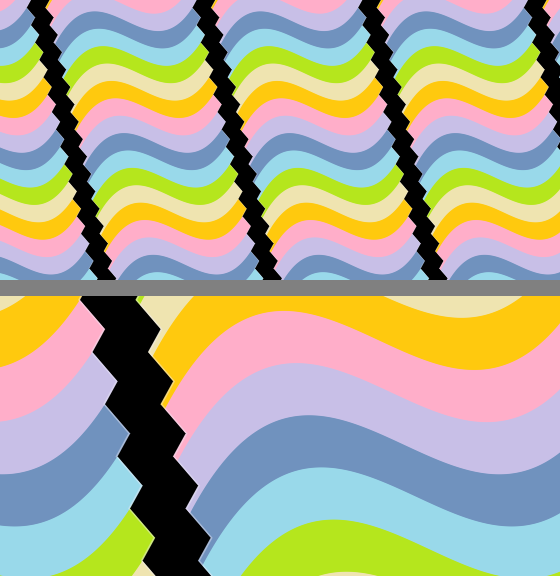
Top, the full canvas; bottom, a detail of the centre.
Give the GLSL for this pattern, as a Shadertoy shader.

```glsl
// Slanted columns of seven-colour wavy ribbons, parted by black zigzag bands.
// Each ribbon edge is one cubic S-curve, stepped along the slant; Newton's
// method finds which ribbon covers a point. Lengths are in canvas heights.

const float COLUMN_PERIOD = 0.5917;
const float RIBBON_STEP   = 0.0621;              // vertical ribbon spacing
const float SLANT         = 0.24;                // sideways drift per unit down
const vec2  CREST         = vec2(0.4427, 0.4753); // top of a first-colour ribbon
const float TROUGH_OFFSET = 0.2266;              // crest to trough, across
const float TROUGH_DEPTH  = 0.0703;              // crest to trough, down

const vec2  BAND_CORNER   = vec2(0.200, 0.4622); // leftmost corner of a tooth
const float BAND_WIDTH    = 0.066;
const float TOOTH_DEPTH   = 0.0216;
const float TOOTH_PEAK    = 0.56;                // peak position within a tooth
const float EDGE_COSINE   = 0.78;                // horizontal to normal distance
const float RIM_WIDTH     = 0.0018;
const float RIM_STRENGTH  = 0.45;

const vec3 BAND_COLOR = vec3(0.0);
const vec3 RIM_COLOR  = vec3(0.93, 0.92, 0.97);
const int  COLOR_COUNT = 7;
const vec3 RIBBON_COLORS[COLOR_COUNT] = vec3[COLOR_COUNT](
    vec3(0.439, 0.573, 0.745),  // slate blue
    vec3(0.600, 0.851, 0.918),  // sky
    vec3(0.710, 0.902, 0.114),  // lime
    vec3(0.937, 0.894, 0.690),  // cream
    vec3(1.000, 0.788, 0.055),  // gold
    vec3(1.000, 0.682, 0.788),  // pink
    vec3(0.784, 0.749, 0.906)   // lavender
);

vec3 ribbonColor(float index) {
    return RIBBON_COLORS[int(mod(index + 0.5, float(COLOR_COUNT)))];
}

// Drop below the crest (x) and its slope (y).
vec2 waveCurve(float x) {
    float r = x / TROUGH_OFFSET;
    return TROUGH_DEPTH * vec2(r * r * (3.0 - 2.0 * r),
                               6.0 * r * (1.0 - r) / TROUGH_OFFSET);
}

// Continuous ribbon index (x) and its gradient length (y), for p from the crest.
vec2 ribbonCoordinate(vec2 p) {
    float index = p.y / RIBBON_STEP;
    float drift = SLANT * RIBBON_STEP;
    vec2 wave;
    float rate;
    for (int i = 0; i < 5; i++) {
        wave = waveCurve(p.x - index * drift);
        rate = RIBBON_STEP - drift * wave.y;
        index -= (index * RIBBON_STEP + wave.x - p.y) / rate;
    }
    return vec2(index, length(vec2(1.0, wave.y)) / rate);
}

// Horizontal distance from the slanted zigzag line of the first band.
float bandOffset(vec2 p) {
    vec2 q = p - BAND_CORNER;
    float phase = fract(q.y / RIBBON_STEP);
    float tooth = min(phase / TOOTH_PEAK, (1.0 - phase) / (1.0 - TOOTH_PEAK));
    return q.x - SLANT * q.y - TOOTH_DEPTH * tooth;
}

void mainImage(out vec4 fragColor, in vec2 fragCoord) {
    float pixel = 1.0 / iResolution.y;
    vec2 p = vec2(fragCoord.x, iResolution.y - fragCoord.y) * pixel;

    // Columns, split along the middle of each band
    float across = bandOffset(p) - 0.5 * BAND_WIDTH;
    float column = floor(across / COLUMN_PERIOD);
    float fromCenter = abs(across - COLUMN_PERIOD * round(across / COLUMN_PERIOD));
    float bandDistance = (fromCenter - 0.5 * BAND_WIDTH) * EDGE_COSINE;

    // Ribbons, blended across the nearest edge
    vec2 ribbon = ribbonCoordinate(p - vec2(column * COLUMN_PERIOD, 0.0) - CREST);
    float edge = round(ribbon.x);
    float blur = 0.6 * pixel * ribbon.y;
    vec3 color = mix(ribbonColor(edge - 1.0), ribbonColor(edge),
                     smoothstep(-blur, blur, ribbon.x - edge));

    // Pale rim, then the black band
    float soft = 0.6 * pixel;
    float rim = 1.0 - smoothstep(-soft, soft, bandDistance - RIM_WIDTH);
    color = mix(color, RIM_COLOR, RIM_STRENGTH * rim);
    color = mix(BAND_COLOR, color, smoothstep(-soft, soft, bandDistance));

    fragColor = vec4(color, 1.0);
}
```
